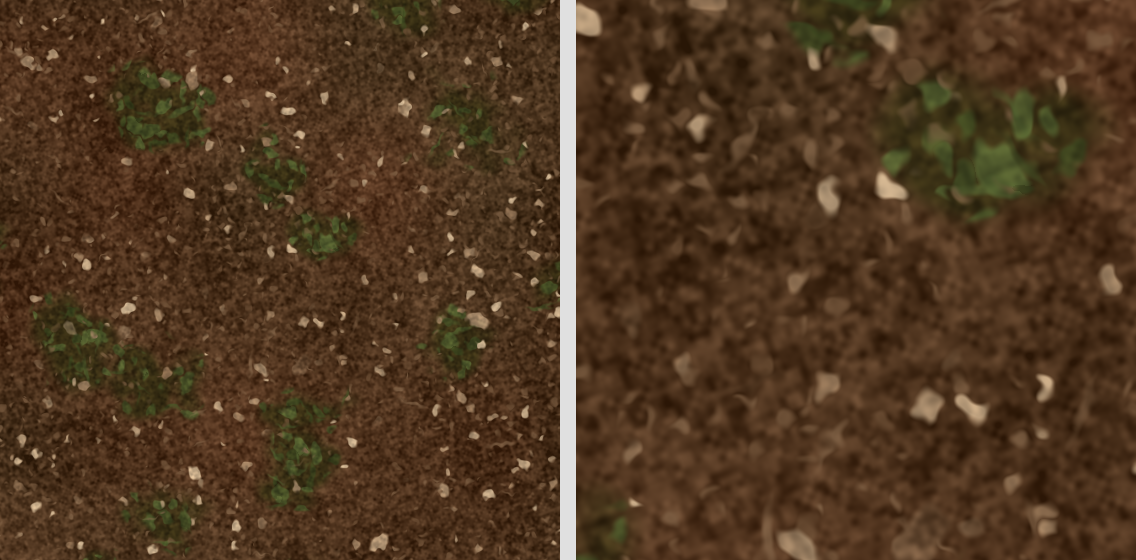
Left: the whole. Right: its middle third, enlarged.
Give the GLSL for this texture, as a three.js fragment shader.

```glsl
// Damp brown soil with pale stone chips, straw and small clumps of weeds.
// Soft value noise makes the crumbs; one jittered-cell scatter function lays
// flecks, stones, straw and leaves, with the leaves kept inside weed clumps.

#define SOIL_DARK   vec3(0.205, 0.120, 0.050)
#define SOIL_LIGHT  vec3(0.410, 0.290, 0.190)
#define FLECK_TAN   vec3(0.450, 0.330, 0.225)
#define STONE_DULL  vec3(0.550, 0.430, 0.315)
#define STONE_PALE  vec3(0.840, 0.740, 0.600)
#define WEED_SHADE  vec3(0.205, 0.180, 0.070)
#define LEAF_DARK   vec3(0.210, 0.250, 0.105)
#define LEAF_LIGHT  vec3(0.340, 0.400, 0.200)
#define CLUMP_CELLS 4.6
#define CLUMP_SHARE 0.72
#define GRAIN_SCALE 125.0
#define EDGE_SOFT   0.0022

varying vec2 vUv;

float hash(vec2 p) {
  vec3 q = fract(p.xyx * 0.1031);
  q += dot(q, q.yzx + 33.33);
  return fract((q.x + q.y) * q.z);
}

vec2 hash2(vec2 p) {
  return vec2(hash(p), hash(p + 71.7));
}

float noise(vec2 p) {
  vec2 i = floor(p), f = fract(p);
  f = f * f * (3.0 - 2.0 * f);
  return mix(mix(hash(i), hash(i + vec2(1.0, 0.0)), f.x),
             mix(hash(i + vec2(0.0, 1.0)), hash(i + 1.0), f.x), f.y);
}

vec2 rotate(vec2 p, float a) {
  float c = cos(a), s = sin(a);
  return vec2(c * p.x - s * p.y, s * p.x + c * p.y);
}

// Scattered ellipses: x is the coverage, y a random tone of the top piece.
vec2 scatter(vec2 p, float cells, float density, float size, float stretch, float seed) {
  vec2 home = floor(p * cells), result = vec2(0.0);
  for (int j = -1; j <= 1; j++) {
    for (int i = -1; i <= 1; i++) {
      vec2 cell = home + vec2(float(i), float(j));
      vec2 key = cell + seed;
      vec2 look = hash2(key + 13.1);
      vec2 v = rotate(p - (cell + hash2(key)) / cells, 6.2832 * look.x);
      float radius = size * mix(0.55, 1.4, look.y * look.y);
      float d = length(v / vec2(stretch, 1.0)) - radius;
      float present = smoothstep(0.0, 0.12, density - hash(key + 37.9));
      float cover = present * (1.0 - smoothstep(-EDGE_SOFT, EDGE_SOFT, d));
      if (cover > result.x) result = vec2(cover, hash(key + 53.3));
    }
  }
  return result;
}

// Density of weeds, 1 in the heart of a clump and 0 on bare soil.
float weedClumps(vec2 p) {
  vec2 home = floor(p * CLUMP_CELLS);
  float density = 0.0;
  for (int j = -1; j <= 1; j++) {
    for (int i = -1; i <= 1; i++) {
      vec2 cell = home + vec2(float(i), float(j));
      vec2 center = (cell + 0.15 + 0.7 * hash2(cell + 5.0)) / CLUMP_CELLS;
      float radius = mix(0.045, 0.12, hash(cell + 19.0));
      float present = step(hash(cell + 29.0), CLUMP_SHARE);
      float strength = mix(0.55, 1.0, hash(cell + 41.0));
      float fall = 1.0 - smoothstep(0.2, 1.15, length(p - center) / radius);
      density = max(density, present * strength * fall);
    }
  }
  return density;
}

void main() {
  vec2 p = vUv;
  vec2 ragged = p + 0.009 * (vec2(noise(p * 105.0), noise(p * 105.0 + 40.0)) - 0.5);
  vec2 wander = p + 0.07 * (vec2(noise(p * 17.0), noise(p * 17.0 + 60.0)) - 0.5);

  // Crumbly soil with broad changes of tone and warmth
  float fine = 0.55 * noise(rotate(p, 0.5) * GRAIN_SCALE)
             + 0.45 * noise(rotate(p, 1.2) * GRAIN_SCALE * 1.75);
  float broad = 0.55 * noise(p * 5.0 + 8.0) + 0.45 * noise(p * 21.0);
  float tone = 0.42 + 1.4 * (fine - 0.5) + 0.65 * (broad - 0.5);
  vec3 color = mix(SOIL_DARK, SOIL_LIGHT, clamp(tone, -0.2, 1.3));
  color.r += 0.05 * (noise(p * 4.5 + 21.0) - 0.45);

  // Weeds: patchy shaded ground, broad leaves, then narrow blades
  float weeds = weedClumps(wander);
  float shade = smoothstep(0.05, 0.75, weeds * (0.55 + 0.9 * noise(p * 42.0 + 33.0)));
  color = mix(color, WEED_SHADE * (0.6 + 0.8 * fine), 0.85 * shade);
  vec2 leaf = scatter(ragged, 36.0, weeds * 0.95, 0.0095, 1.6, 300.0);
  vec3 leafColor = mix(LEAF_DARK, LEAF_LIGHT, leaf.y) * (0.7 + 0.6 * fine);
  color = mix(color, leafColor, 0.8 * leaf.x);
  vec2 blade = scatter(ragged, 24.0, weeds * 0.85, 0.0037, 6.0, 400.0);
  vec3 bladeColor = mix(LEAF_DARK, LEAF_LIGHT, blade.y) * (0.75 + 0.5 * fine);
  color = mix(color, bladeColor, 0.75 * blade.x);

  // Tan flecks, straw and stones, sparser among the weeds
  float open = (1.0 - 0.7 * weeds) * mix(0.35, 1.65, noise(p * 6.0 + 90.0));
  vec2 fleck = scatter(ragged, 58.0, 0.30 * open, 0.0036, 1.5, 100.0);
  vec2 stone = scatter(ragged, 28.0, 0.37 * open, 0.0060, 1.35, 200.0);
  vec2 slab = scatter(ragged, 10.0, 0.26 * open, 0.0098, 1.6, 500.0);
  vec2 straw = scatter(ragged, 13.0, 0.24 * open, 0.0028, 6.0, 600.0);
  color = mix(color, mix(FLECK_TAN, STONE_DULL, fleck.y), 0.65 * fleck.x);
  color = mix(color, STONE_DULL, 0.6 * straw.x);
  color = mix(color, mix(STONE_DULL, STONE_PALE, stone.y) * (0.8 + 0.4 * fine), 0.9 * stone.x);
  color = mix(color, mix(STONE_DULL, STONE_PALE, slab.y) * (0.75 + 0.5 * fine), 0.9 * slab.x);

  gl_FragColor = vec4(color, 1.0);
}
```
